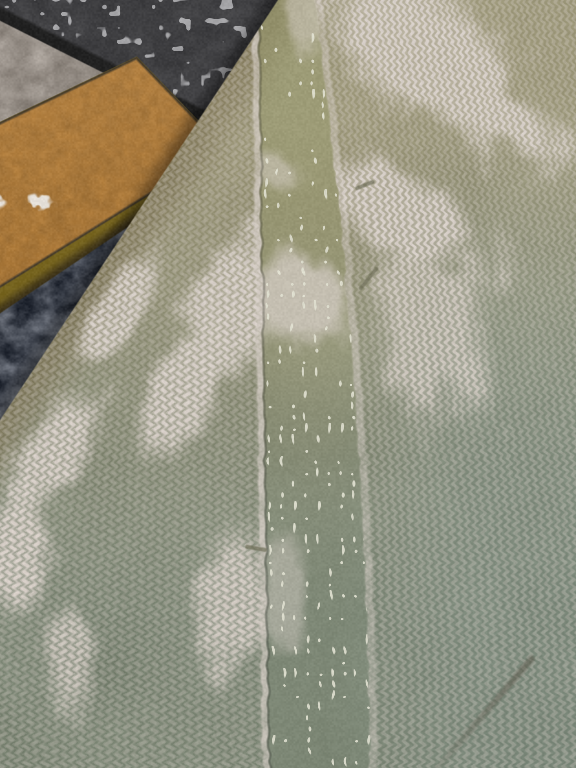
A WebGL 1 fragment shader for this texture:

```glsl
precision highp float;
// Powder-dusted woven green panel with a smooth seam, over a dark bench with an ochre block.
uniform vec2 u_resolution;
#define RIB_PITCH 0.0112
#define STITCH_PITCH 0.0108
#define RIB_STRENGTH 0.5
#define GRAIN 0.045
#define CHALK vec3(0.83, 0.8, 0.77)
#define OCHRE vec3(0.66, 0.47, 0.23)
#define SLATE vec3(0.25, 0.25, 0.26)

float hash(vec2 p) {
  vec3 q = fract(p.xyx * 0.1031);
  q += dot(q, q.yzx + 33.33);
  return fract((q.x + q.y) * q.z);
}
float noise(vec2 p) {
  vec2 i = floor(p), f = fract(p), e = vec2(1, 0);
  f *= f * (3.0 - 2.0 * f);
  return mix(mix(hash(i), hash(i + e), f.x), mix(hash(i + e.yx), hash(i + 1.0), f.x), f.y);
}
float fbm(vec2 p) {
  float sum = 0.0, amp = 0.53;
  for (int i = 0; i < 4; i++) {
    sum += amp * noise(p);
    p = p * 2.03 + 7.1;
    amp *= 0.5;
  }
  return sum;
}
// Smooth step that may run in either direction
float ramp(float a, float b, float x) {
  float t = clamp((x - a) / (b - a), 0.0, 1.0);
  return t * t * (3.0 - 2.0 * t);
}
// Distance to a line, positive on the left of a -> b
float side(vec2 p, vec2 a, vec2 b) {
  vec2 d = normalize(b - a);
  return dot(vec2(-d.y, d.x), p - a);
}
float segment(vec2 p, vec2 a, vec2 b) {
  vec2 d = b - a;
  return length(p - a - d * clamp(dot(p - a, d) / dot(d, d), 0.0, 1.0));
}
// Ragged rotated ellipse of powder
float dust(vec2 p, float rough, vec2 c, vec2 r, float angle) {
  float s = sin(angle), k = cos(angle);
  return ramp(1.25, 0.55, length(mat2(k, -s, s, k) * (p - c) / r) + rough);
}
vec3 bench(vec2 p, float aa) {
  float mottle = fbm(p * vec2(38, 50)) - 0.5;
  vec3 col = SLATE + 0.1 * mottle + 0.4 * ramp(0.78, 0.88, noise(p * 110.0));
  // Concrete corner with a dark rim, bluish bench below
  float rim = side(p, vec2(0, 0.973), vec2(0.125, 0.91));
  col = mix(col, vec3(0.13), ramp(0.012, 0.006, abs(rim - 0.007)));
  col = mix(col, vec3(0.6, 0.57, 0.54) + 0.28 * mottle, ramp(aa, -aa, rim));
  col = mix(col, vec3(0.32, 0.34, 0.38) + 0.65 * mottle, ramp(0.72, 0.7, p.y));
  // Block flank and top face
  float front = side(p, vec2(0, 0.625), vec2(0.195, 0.746));
  float foot = side(p, vec2(0, 0.592), vec2(0.16, 0.7));
  float back = min(side(p, vec2(0.257, 0.844), vec2(0.178, 0.926)),
                   side(p, vec2(0.178, 0.926), vec2(0, 0.841)));
  vec3 flank = mix(vec3(0.24, 0.2, 0.1), vec3(0.46, 0.39, 0.12), ramp(0.0, 0.018, foot));
  col = mix(col, flank, ramp(-aa, aa, min(foot, back)));
  float top = min(front, back), rough = 0.9 * noise(p * 160.0) - 0.45;
  vec3 face = OCHRE * (0.91 + 0.18 * fbm(p * 90.0)) + 0.12 * (p.y - 0.76);
  face = mix(face, vec3(0.28, 0.24, 0.17), ramp(0.005, 0.001, top));
  float chip = max(dust(p, rough, vec2(0.053, 0.738), vec2(0.015, 0.009), -0.4),
                   dust(p, rough, vec2(0, 0.735), vec2(0.01, 0.008), 0.0));
  return mix(col, mix(face, vec3(0.9, 0.88, 0.85), chip), ramp(-aa, aa, top));
}
float clothPowder(vec2 p, float r) {
  float m = dust(p, r, vec2(0.56, 0.925), vec2(0.18, 0.075), -0.6);
  m = max(m, dust(p, r, vec2(0.66, 0.85), vec2(0.11, 0.04), -0.6));
  m = max(m, dust(p, r, vec2(0.52, 0.71), vec2(0.13, 0.06), -0.5));
  m = max(m, 0.8 * dust(p, r, vec2(0.55, 0.6), vec2(0.07, 0.16), 0.3));
  m = max(m, dust(p, r, vec2(0.3, 0.6), vec2(0.13, 0.055), 1.05));
  m = max(m, dust(p, r, vec2(0.24, 0.5), vec2(0.12, 0.045), 1.1));
  m = max(m, dust(p, r, vec2(0.155, 0.6), vec2(0.1, 0.032), 1.0));
  m = max(m, dust(p, r, vec2(0.07, 0.41), vec2(0.12, 0.045), 0.9));
  m = max(m, dust(p, r, vec2(0.015, 0.29), vec2(0.05, 0.085), 0.0));
  m = max(m, 0.8 * dust(p, r, vec2(0.09, 0.13), vec2(0.035, 0.08), 0.0));
  return max(m, 0.9 * dust(p, r, vec2(0.305, 0.22), vec2(0.05, 0.1), -0.2));
}
float seamPowder(vec2 p, float r) {
  float m = dust(p, r, vec2(0.395, 0.61), vec2(0.07, 0.06), 0.0);
  m = max(m, 0.6 * dust(p, r, vec2(0.37, 0.24), vec2(0.03, 0.085), 0.0));
  m = max(m, 0.7 * dust(p, r, vec2(0.36, 0.78), vec2(0.04, 0.025), -0.4));
  return max(m, 0.7 * dust(p, r, vec2(0.4, 0.97), vec2(0.03, 0.05), 0.0));
}
// Wavy ribs broken by staggered gaps
float weave(vec2 q, float gap) {
  q.x += 0.22 * sin(6.2832 * q.y) + 0.35 * noise(q * 0.35);
  float stitch = cos(6.2832 * (q.y + 0.5 * floor(q.x + 0.5)));
  return ramp(0.15, 0.85, 0.5 + 0.5 * mix(cos(6.2832 * q.x), stitch, gap));
}
// White dashes lined up in columns
float specks(vec2 p) {
  vec2 cell = vec2(0.0155, 0.0145), id = floor(p / cell);
  float h = hash(id + 17.0), tall = hash(id + 41.0);
  vec2 f = (fract(p / cell) - 0.5 - 0.25 * (vec2(h, tall) - 0.5)) * cell;
  float d = length(f / vec2(0.0013 + 0.0007 * h, mix(0.0015, 0.0075, tall * tall)));
  return step(hash(id + 3.0), mix(0.42, 0.22, ramp(0.5, 0.9, p.y))) * ramp(1.35, 0.7, d);
}
vec3 panel(vec2 p, float edge, float aa) {
  float wear = 0.004 * noise(p.yy * 60.0) - 0.002;
  float l = p.x - 0.349 + 0.014 * p.y + wear;
  float r = p.x - 0.482 + 0.01 * p.y + 0.062 * p.y * p.y - wear;
  float onRight = step(0.0, l + r), rough = 1.1 * fbm(p * vec2(24, 18)) - 0.55;
  // Green base, olive up high and cooler low right
  vec3 base = mix(vec3(0.49, 0.53, 0.46), vec3(0.62, 0.6, 0.48), ramp(0.15, 0.85, p.y));
  base = mix(base, vec3(0.5, 0.56, 0.51), 0.65 * ramp(0.4, 0.65, p.x) * ramp(0.95, 0.35, p.y));
  base = mix(base, vec3(0.5, 0.46, 0.34), 0.7 * ramp(-0.07, 0.0, edge)) + 0.07 * fbm(p * 7.0) - 0.035;
  // Woven sides and smooth seam
  vec2 q = vec2(mix(-l, r, onRight) / mix(1.05, 0.72, p.y) / RIB_PITCH, p.y / STITCH_PITCH);
  float powder = clothPowder(p, rough), rib = weave(q, mix(0.48, 0.28, onRight));
  vec3 cloth = mix(base * 0.97, CHALK, rib * RIB_STRENGTH * (0.65 + 0.5 * powder) + 0.48 * powder);
  vec3 seam = mix(base, vec3(0.6, 0.61, 0.44), 0.5 * ramp(0.3, 0.9, p.y));
  seam = mix(seam, CHALK, 0.75 * seamPowder(p, rough));
  seam = mix(seam, vec3(0.88, 0.88, 0.82), 0.9 * specks(vec2(l, p.y)));
  vec3 col = mix(cloth, seam, ramp(-aa, aa, l) * ramp(aa, -aa, r));
  float border = max(ramp(0.006, 0.002, abs(l + 0.003)), 0.65 * ramp(0.007, 0.002, abs(r - 0.004)));
  col = mix(col, CHALK, border * (0.45 + 0.4 * noise(p * 50.0)));
  col *= 1.0 - 0.22 * ramp(0.003, 0.0, abs(l - 0.002));
  // Nicks and scratch
  float nick = min(segment(p, vec2(0.322, 0.288), vec2(0.345, 0.284)),
    min(segment(p, vec2(0.465, 0.755), vec2(0.485, 0.763)), segment(p, vec2(0.47, 0.625), vec2(0.49, 0.65))));
  col = mix(col, vec3(0.42, 0.42, 0.33), 0.7 * ramp(0.004, 0.001, nick));
  float scratch = ramp(0.007, 0.001, segment(p, vec2(0.57, 0), vec2(0.692, 0.142)));
  return mix(col, vec3(0.36, 0.35, 0.3), 0.55 * scratch * ramp(-0.06, 0.14, p.y));
}
void main() {
  vec2 p = gl_FragCoord.xy / u_resolution.y;
  float aa = 1.0 / u_resolution.y, edge = side(p, vec2(0, 0.453), vec2(0.362, 1));
  vec3 col = bench(p, aa) * (1.0 - 0.35 * ramp(0.025, 0.0, edge));
  col = mix(col, panel(p, edge, aa), ramp(aa, -aa, edge)) + GRAIN * (noise(p * 420.0) - 0.5);
  gl_FragColor = vec4(clamp(col, 0.0, 1.0), 1);
}
```
